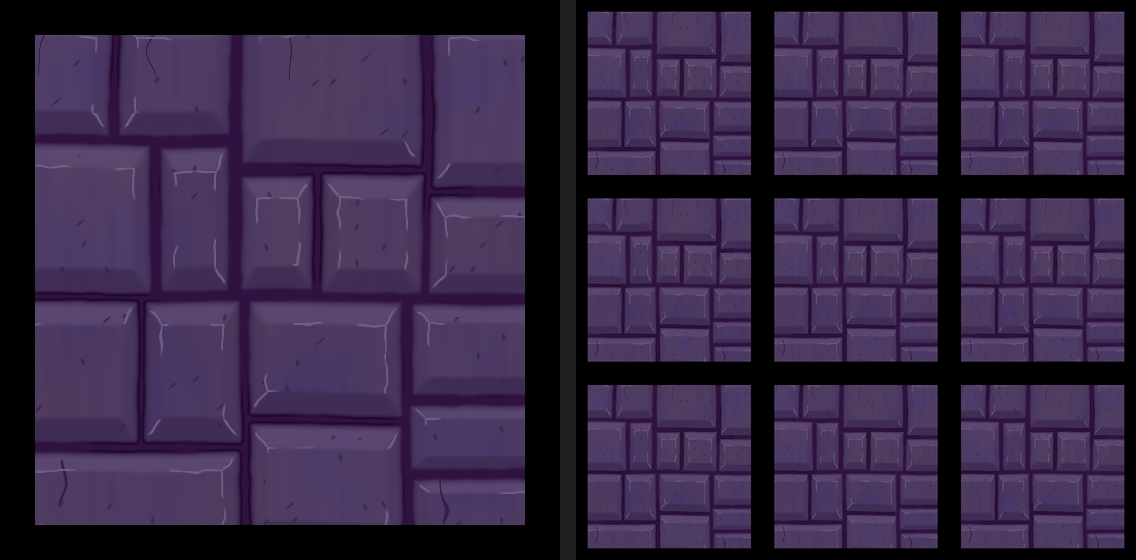
Left: one tile. Right: repeated 3 by 3.
This texture is drawn by a Shadertoy shader. Its source:

```glsl
const float BORDER = 0.0625;         // black frame width
const float OVERHANG = 0.05;         // wall hidden behind the frame
const vec2 AREA = vec2(0.045, 0.125); // smallest and largest area left unsplit
const vec2 CUT = vec2(0.35, 0.65);   // range of split positions
const vec2 GAP = vec2(0.007, 0.013); // half the mortar width
const vec2 BEVEL = vec2(0.028, 0.042);
const float STROKE = 0.0026;         // half width of the painted highlights
const float CHIP_CELLS = 24.0;

const vec3 STONE = vec3(0.305, 0.232, 0.385);
const vec3 STONE_BLUE = vec3(0.28, 0.22, 0.42);
const vec3 STONE_WARM = vec3(0.325, 0.24, 0.37);
const vec3 LIGHT = vec3(0.37, 0.29, 0.45);
const vec3 SHADE = vec3(0.245, 0.172, 0.325);
const vec3 HIGHLIGHT = vec3(0.46, 0.38, 0.54);
const vec3 MORTAR = vec3(0.19, 0.07, 0.25);
const vec3 INK = vec3(0.115, 0.035, 0.155);

float hash(vec2 p) {
    return fract(sin(dot(p, vec2(127.1, 311.7))) * 43758.5453);
}

// Value noise with n whole cells across the canvas, wrapping at its edges
float noise(vec2 p, vec2 n) {
    p *= n;
    vec2 i = floor(p), f = fract(p);
    f = f * f * (3.0 - 2.0 * f);
    vec2 a = mod(i, n), b = mod(i + 1.0, n);
    return mix(mix(hash(a), hash(vec2(b.x, a.y)), f.x),
               mix(hash(vec2(a.x, b.y)), hash(b), f.x), f.y);
}

// Splits the wall across its longer side until the block is small enough
float findStone(vec2 p, out vec2 lo, out vec2 hi) {
    lo = vec2(BORDER - OVERHANG);
    hi = 1.0 - lo;
    float id = 1.0;
    for (int i = 0; i < 8; i++) {
        vec2 size = hi - lo;
        if (size.x * size.y < mix(AREA.x, AREA.y, hash(vec2(id, 3.0)))) break;
        vec2 cut = mix(lo, hi, mix(CUT.x, CUT.y, hash(vec2(id, 7.0))));
        bool across = size.x > size.y * 1.05;
        bool upper = across ? p.x > cut.x : p.y > cut.y;
        if (across) {
            if (upper) lo.x = cut.x; else hi.x = cut.x;
        } else {
            if (upper) lo.y = cut.y; else hi.y = cut.y;
        }
        id = id * 2.0 + (upper ? 1.0 : 0.0);
    }
    return id;
}

// Small slanted nicks scattered on a wrapping grid
float chips(vec2 p) {
    vec2 cell = mod(floor(p * CHIP_CELLS), CHIP_CELLS);
    vec2 v = fract(p * CHIP_CELLS) - 0.5;
    v -= 0.5 * (vec2(hash(cell + 5.3), hash(cell + 9.1)) - 0.5);
    v.x -= v.y * (hash(cell + 2.7) * 1.6 - 0.4);
    return smoothstep(0.11, 0.04, length(v * vec2(1.0, 0.5))) * step(0.8, hash(cell));
}

// Painted strokes along the inner bevel and across its corners
float highlights(vec2 p, vec2 q, vec2 inner, vec2 bevel, float id) {
    vec2 w = q + 0.007 * (vec2(noise(p, vec2(50.0)), noise(p + 0.37, vec2(50.0))) - 0.5);
    vec2 e = abs(w) - inner;
    bool sideEdge = e.x > e.y;
    float along = sideEdge ? abs(w.y) / inner.y : abs(w.x) / inner.x;
    float broken = noise(p + hash(vec2(id, 4.0)), vec2(14.0));
    float bottom = sideEdge ? 0.12 * step(w.y, 0.0) : 0.4 * step(w.y, 0.0);
    float mask = smoothstep(0.0, 0.12, 0.5 * along + broken - 0.8 - bottom);
    float rim = smoothstep(STROKE, STROKE * 0.4, abs(max(e.x, e.y))) * mask;
    vec2 t = e / bevel;
    float tick = smoothstep(STROKE, STROKE * 0.4, 0.7 * bevel.x * abs(t.x - t.y));
    tick *= smoothstep(0.0, 0.1, t.y) * smoothstep(0.75, 0.6, t.y);
    tick *= step(0.55, hash(vec2(id, 20.0) + sign(q)));
    return max(rim, tick);
}

void mainImage(out vec4 fragColor, in vec2 fragCoord) {
    vec2 p = fragCoord / iResolution.xy;
    float px = 1.0 / min(iResolution.x, iResolution.y);

    // Block outline, slightly bent by hand
    vec2 bend = vec2(noise(p, vec2(5.0)), noise(p + 0.5, vec2(5.0))) - 0.5;
    vec2 w = p + 0.009 * bend;
    vec2 lo, hi;
    float id = findStone(w, lo, hi);
    vec2 q = w - 0.5 * (lo + hi);
    vec2 halfSize = 0.5 * (hi - lo) - mix(GAP.x, GAP.y, hash(vec2(id, 11.0)));
    vec2 bevel = min(BEVEL, halfSize * 0.4);
    vec2 inner = halfSize - bevel;
    vec2 o = abs(q) - halfSize + 0.004;
    float d = length(max(o, 0.0)) + min(max(o.x, o.y), 0.0) - 0.004;
    d += 0.003 * (noise(p, vec2(36.0)) - 0.5);

    // Stone face with soft blotches and upright brush marks
    float blotch = noise(p, vec2(7.0)) + 0.3 * (noise(p, vec2(19.0)) - 0.5);
    vec3 stone = mix(STONE, STONE_BLUE, 0.6 * smoothstep(0.55, 0.95, blotch));
    stone = mix(stone, STONE_WARM, 0.7 * smoothstep(0.45, 0.1, blotch));
    stone += 0.014 * (noise(p, vec2(80.0, 7.0)) - 0.5) + 0.02 * (hash(vec2(id, 6.0)) - 0.5);

    // Bevels: light above, dark below, faint at the sides
    vec2 t = (abs(q) - inner) / bevel;
    float level = smoothstep(-0.15, 0.15, t.y) * smoothstep(-0.4, 0.4, t.y - t.x);
    float flank = smoothstep(-0.2, 0.3, t.x) * (1.0 - level);
    stone = mix(stone, SHADE, 0.25 * flank);
    stone = mix(stone, q.y > 0.0 ? LIGHT : SHADE, level * (q.y > 0.0 ? 0.75 : 0.9));
    stone = mix(stone, SHADE, 0.7 * smoothstep(-0.012, 0.0, d));

    // Nicks, cracks and strokes
    stone = mix(stone, SHADE * 0.85, 0.75 * chips(p) * step(d, -0.02));
    float wander = 0.03 * (noise(p, vec2(22.0)) - 0.5);
    float crack = smoothstep(0.002, 0.0006, abs(q.x + 0.65 * inner.x + wander));
    crack *= step(0.6, hash(vec2(id, 15.0))) * smoothstep(0.045, 0.035, abs(q.y - 0.6 * inner.y));
    stone = mix(stone, MORTAR, 0.75 * crack);
    stone = mix(stone, HIGHLIGHT, 0.85 * highlights(p, q, inner, bevel, id));

    // Mortar with broken ink lines beside the stones
    float ink = smoothstep(0.0035, 0.001, abs(d - 0.004)) * smoothstep(0.45, 0.65, noise(p, vec2(9.0)));
    vec3 color = mix(MORTAR, INK, 0.85 * ink);
    color = mix(color, stone, smoothstep(0.004, -0.004, d));

    // Black frame
    vec2 f = abs(p - 0.5) - (0.5 - BORDER);
    color *= smoothstep(0.5 * px, -0.5 * px, max(f.x, f.y));
    fragColor = vec4(color, 1.0);
}
```
